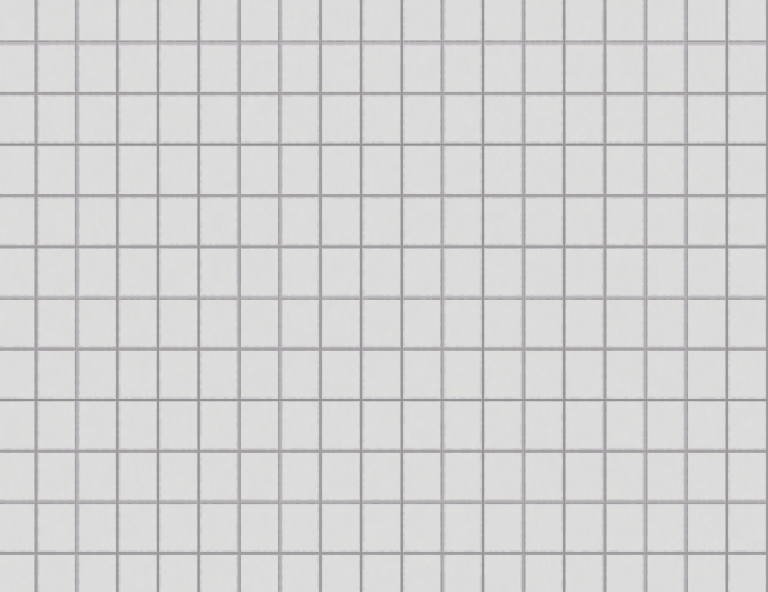
This pattern is drawn by a Shadertoy shader. Its source:

```glsl
// Pale grey tile grid with thin and soft grey lines, dashed halos and faint grain
#define SHEET vec2(1.3017, 1.0)     // sheet size in units of its height
#define PITCH vec2(0.06886, 0.0863) // spacing of the lines
#define FIRST vec2(0.0612, 0.0653)  // position of the first lines
#define UNIT 0.0017                 // base stroke size
#define PAPER vec3(0.863, 0.863, 0.861)
#define HALO vec3(0.805, 0.797, 0.805)
#define SOFT_INK vec3(0.735, 0.725, 0.735)
#define DARK_INK vec3(0.58, 0.57, 0.58)
#define GRAIN 0.016

// How soft and wide each line is: 0 thin and dark, 1 broad and pale
const float columnSoftness[19] = float[19](
    0.4, 0.85, 0.2, 0.1, 0.1, 0.6, 0.85, 0.35, 0.15, 0.1,
    0.8, 0.1, 0.7, 0.1, 0.4, 0.8, 0.85, 0.1, 0.2);
const float rowSoftness[11] = float[11](
    0.3, 0.8, 0.45, 0.05, 0.55, 1.0, 0.4, 0.45, 0.0, 0.5, 1.0);

float hash(vec2 p) {
    vec3 q = fract(vec3(p.xyx) * 0.1031);
    q += dot(q, q.yzx + 33.33);
    return fract((q.x + q.y) * q.z);
}

float noise(vec2 p) {
    vec2 i = floor(p), f = fract(p);
    f = f * f * (3.0 - 2.0 * f);
    return mix(mix(hash(i), hash(i + vec2(1, 0)), f.x),
               mix(hash(i + vec2(0, 1)), hash(i + vec2(1, 1)), f.x), f.y);
}

// Coverage of a stroke with smoothed edges
float stroke(float dist, float halfWidth, float blur) {
    return smoothstep(halfWidth + blur, halfWidth - blur, abs(dist));
}

// One line: broken halo, body, and a darker edge on the soft ones
vec3 gridLine(vec3 base, float dist, float along, float softness, float seed, float blur) {
    float side = hash(vec2(seed, 7.0)) < 0.5 ? -1.0 : 1.0;
    float dash = smoothstep(0.25, 0.65, noise(vec2(along / (3.0 * UNIT), seed * 17.0)));
    vec3 color = mix(base, HALO, stroke(dist - side * 0.7 * UNIT, 2.6 * UNIT, blur) * mix(0.4, 1.0, dash));

    vec3 ink = mix(DARK_INK, SOFT_INK, softness);
    color = mix(color, ink, stroke(dist, mix(1.05, 2.1, softness) * UNIT, blur));

    float edge = stroke(dist + side * 1.1 * UNIT, 0.7 * UNIT, blur);
    return mix(color, DARK_INK, edge * softness * mix(0.35, 0.65, dash));
}

void mainImage(out vec4 fragColor, in vec2 fragCoord) {
    vec2 p = fragCoord / iResolution.xy * SHEET;
    float blur = max(0.6 / iResolution.y, 0.4 * UNIT);

    // Paper with fine upright flecks
    float fleck = noise(p / (UNIT * vec2(2.5, 5.0)));
    float cloud = noise(p / (UNIT * 12.0) + 40.0);
    vec3 paper = PAPER + GRAIN * (0.6 * fleck + 0.4 * cloud - 0.5);

    // Nearest column and row line
    vec2 index = clamp(round((p - FIRST) / PITCH), vec2(0.0), vec2(18.0, 10.0));
    vec2 dist = p - FIRST - index * PITCH;

    vec3 column = gridLine(paper, dist.x, p.y, columnSoftness[int(index.x)], index.x + 1.0, blur);
    vec3 row = gridLine(paper, dist.y, p.x, rowSoftness[int(index.y)], index.y + 41.0, blur);

    // The darker line wins at crossings
    fragColor = vec4(min(column, row), 1.0);
}
```
